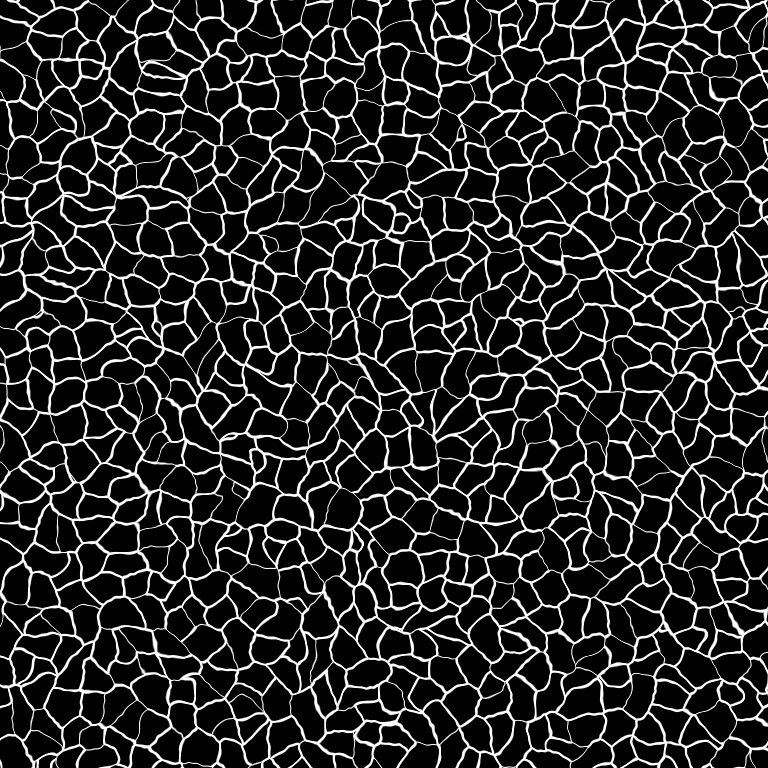
A WebGL 2 fragment shader for this pattern:

```glsl
#version 300 es
precision highp float;

uniform vec2 u_resolution;
out vec4 fragColor;

const float GRAINS_ACROSS = 28.0;
const float JITTER = 0.94;
const float MAX_STRETCH = 1.5;
const float THICK_LINE = 0.0032;   // line widths, in canvas units
const float THIN_LINE = 0.0014;
const float THIN_SHARE = 0.2;
const float BEND = 0.06;           // wobble of the borders, in grain units
const float RIPPLE = 0.014;
const int REACH = 2;
const vec3 GRAIN_COLOR = vec3(0.005);
const vec3 LINE_COLOR = vec3(1.0);

struct Grain {
    float dist;
    vec2 slope;
};

vec2 hash2(vec2 p) {
    vec3 q = fract(p.xyx * vec3(0.1031, 0.1030, 0.0973));
    q += dot(q, q.yzx + 33.33);
    return fract((q.xx + q.yz) * q.zy);
}

// Layered sines that bend the straight borders
vec2 wobble(vec2 p) {
    vec2 bend = sin(4.7 * p.yx + 1.9 * p + 2.0 * sin(0.9 * p + vec2(0.0, 2.1)));
    vec2 ripple = sin(13.0 * p.yx - 6.0 * p + 3.0 * bend.yx);
    return BEND * bend + RIPPLE * ripple;
}

// Stretched distance to a grain centre, with its gradient
Grain measure(vec2 p, vec2 id) {
    vec2 center = id + 0.5 + JITTER * (hash2(id) - 0.5);
    vec2 trait = hash2(id + 71.0);
    float angle = 3.14159 * trait.x;
    float stretch = mix(1.0, MAX_STRETCH, trait.y);
    vec2 along = vec2(cos(angle), sin(angle));
    vec2 across = vec2(-along.y, along.x);
    vec2 offset = p - center;
    vec2 q = vec2(dot(offset, along) / stretch, dot(offset, across) * stretch);
    float dist = length(q);
    vec2 slope = along * q.x / stretch + across * q.y * stretch;
    return Grain(dist, slope / max(dist, 1e-4));
}

// Signed distance to the outline of the nearest border line
float borderDistance(vec2 p) {
    vec2 base = floor(p);
    vec2 homeId = base;
    Grain home = Grain(1e3, vec2(0.0));

    // Find the grain that owns this point
    for (int y = -REACH; y <= REACH; y++) {
        for (int x = -REACH; x <= REACH; x++) {
            vec2 id = base + vec2(x, y);
            Grain grain = measure(p, id);
            if (grain.dist < home.dist) {
                home = grain;
                homeId = id;
            }
        }
    }

    // Find the closest border to any other grain
    float nearest = 1e3;
    for (int y = -REACH; y <= REACH; y++) {
        for (int x = -REACH; x <= REACH; x++) {
            vec2 id = base + vec2(x, y);
            if (id == homeId) continue;
            Grain grain = measure(p, id);
            float gap = (grain.dist - home.dist)
                      / max(length(grain.slope - home.slope), 1e-3);
            bool thin = hash2(id + homeId + 137.0).x < THIN_SHARE;
            float width = thin ? THIN_LINE : THICK_LINE;
            nearest = min(nearest, gap - 0.5 * width * GRAINS_ACROSS);
        }
    }
    return nearest / GRAINS_ACROSS;
}

void main() {
    float side = min(u_resolution.x, u_resolution.y);
    vec2 p = GRAINS_ACROSS * gl_FragCoord.xy / side + 50.0;
    float dist = borderDistance(p + wobble(p));
    float line = clamp(0.5 - dist * side, 0.0, 1.0);
    fragColor = vec4(mix(GRAIN_COLOR, LINE_COLOR, line), 1.0);
}
```
